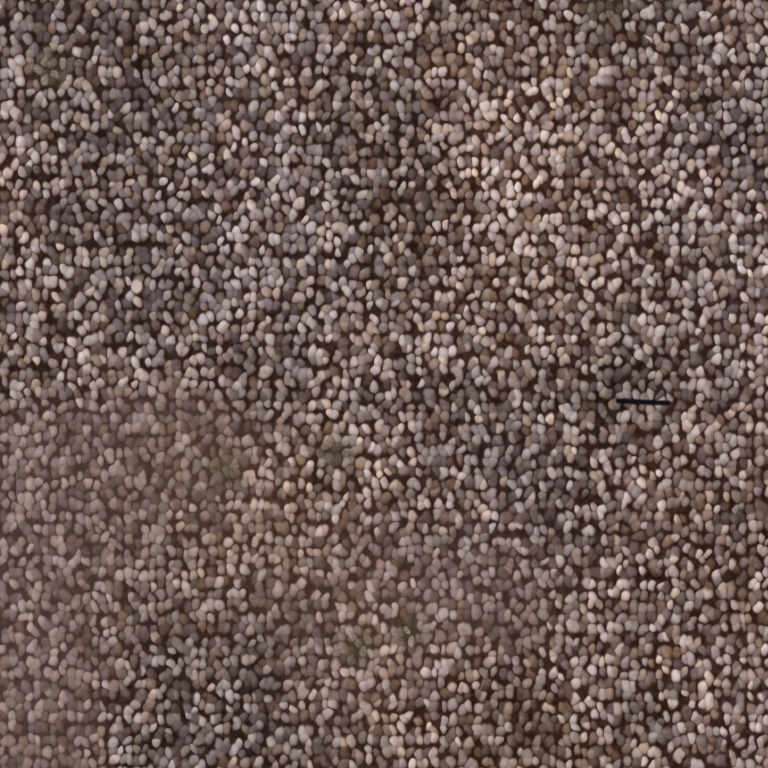
Give the GLSL for this texture, as a Shadertoy shader.

```glsl
// Fine gravel seen from above: small upright pebbles, each a lit ellipse on a
// jittered grid, softly blended over dark gaps. Broad noise adds mottling and
// dusty patches; a few grass tufts, straws and a twig lie on top.

vec3 hash32(vec2 p) {
    vec3 q = fract(p.xyx * vec3(0.1031, 0.1030, 0.0973));
    q += dot(q, q.yxz + 33.33);
    return fract((q.xxy + q.yzz) * q.zyx);
}

float noise(vec2 p) {
    vec2 i = floor(p), f = fract(p);
    f = f * f * (3.0 - 2.0 * f);
    return mix(mix(hash32(i).x, hash32(i + vec2(1, 0)).x, f.x),
               mix(hash32(i + vec2(0, 1)).x, hash32(i + vec2(1, 1)).x, f.x), f.y);
}

float segmentDistance(vec2 p, vec2 a, vec2 b) {
    vec2 pa = p - a, ba = b - a;
    return length(pa - ba * clamp(dot(pa, ba) / dot(ba, ba), 0.0, 1.0));
}

mat2 rotation(float angle) {
    float c = cos(angle), s = sin(angle);
    return mat2(c, s, -s, c);
}

// Weighted blend of nearby pebbles; the gap colour has weight one.
vec3 gravel(vec2 uv) {
    vec2 cellSize = vec2(0.0108, 0.0145);
    vec2 cell = floor(uv / cellSize);
    vec3 sum = vec3(0.205, 0.135, 0.11);
    float total = 1.0;
    for (int y = -1; y <= 1; y++)
    for (int x = -1; x <= 1; x++) {
        vec2 id = cell + vec2(x, y);
        vec3 place = hash32(id + 17.0), look = hash32(id + 251.0);
        vec2 center = (id + 0.5 + 0.7 * (place.xy - 0.5)) * cellSize;
        vec2 radii = cellSize * mix(vec2(0.40, 0.42), vec2(0.60, 0.62), look.z);
        vec2 q = rotation(1.3 * (place.z - 0.5)) * (uv - center) / radii;
        float r2 = dot(q, q);
        float tone = mix(0.29, 0.72, look.x);
        tone *= 1.0 + 0.20 * dot(q, vec2(-0.6, 0.8)) - 0.12 * r2;
        // Most stones are pinkish grey, some tan or rusty.
        vec3 tint = mix(vec3(0.06, 0.0, -0.01), vec3(0.10, 0.0, -0.06), look.y * look.y);
        float weight = exp(5.0 * (1.0 - r2));
        sum += weight * (max(tone, 0.1) + tint);
        total += weight;
    }
    return sum / total;
}

void mainImage(out vec4 fragColor, in vec2 fragCoord) {
    vec2 uv = fragCoord / iResolution.y;

    // Slightly bent coordinates make the stones irregular.
    vec2 bend = vec2(noise(uv * 110.0), noise(uv * 110.0 + 40.0)) - 0.5;
    vec3 color = gravel(uv + 0.004 * bend);

    // Surface grain and broad mottling.
    color += 0.09 * (noise(uv * 190.0) - 0.5);
    float mottle = 0.6 * noise(uv * 6.0 + 3.0) + 0.4 * noise(uv * 21.0);
    color *= 0.80 + 0.40 * mottle;
    color += vec3(-0.012, 0.0, 0.014) * (2.0 * noise(uv * 3.0 + 9.0) - 1.0);

    // Dusty lower ground with softer contrast, below a dark seam.
    float lower = smoothstep(0.51, 0.45, uv.y + 0.06 * (noise(uv * 9.0) - 0.5));
    float dust = lower * smoothstep(0.35, 0.7, noise(uv * 4.5 + 1.0) + 0.25 * (0.5 - uv.x));
    color = mix(color, vec3(0.45, 0.36, 0.335), 0.38 * dust);
    float seam = smoothstep(0.05, 0.0, abs(uv.y - 0.49)) * smoothstep(0.3, 0.5, uv.x);
    color *= 1.0 - 0.20 * seam * noise(uv * 12.0);

    // Scattered grass tufts and pale straws.
    for (int i = 0; i < 6; i++) {
        vec3 rnd = hash32(vec2(i, 73));
        vec2 d = uv - rnd.xy;
        float blades = noise(9.0 * d / (length(d) + 0.0005) + rnd.z * 50.0);
        float tuft = smoothstep(0.04, 0.0, length(d)) * (0.3 + 0.7 * blades);
        color = mix(color, vec3(0.27, 0.25, 0.17), 0.8 * tuft);

        vec3 straw = hash32(vec2(i, 131));
        vec2 lean = rotation(1.4 * (straw.z - 0.5)) * vec2(0.0, 0.03);
        float line = segmentDistance(uv, straw.xy, straw.xy + lean);
        color = mix(color, vec3(0.55, 0.47, 0.43), 0.55 * smoothstep(0.0022, 0.0004, line));
    }

    // One dark twig and one large pale stone.
    float twig = segmentDistance(uv, vec2(0.805, 0.478), vec2(0.87, 0.475));
    color = mix(color, vec3(0.08, 0.06, 0.08), smoothstep(0.005, 0.001, twig));
    float stone = length((uv - vec2(0.178, 0.627)) * vec2(1.0, 0.85));
    color = mix(color, vec3(0.78, 0.70, 0.67), smoothstep(0.010, 0.005, stone));

    fragColor = vec4(clamp(color, 0.0, 1.0), 1.0);
}
```
